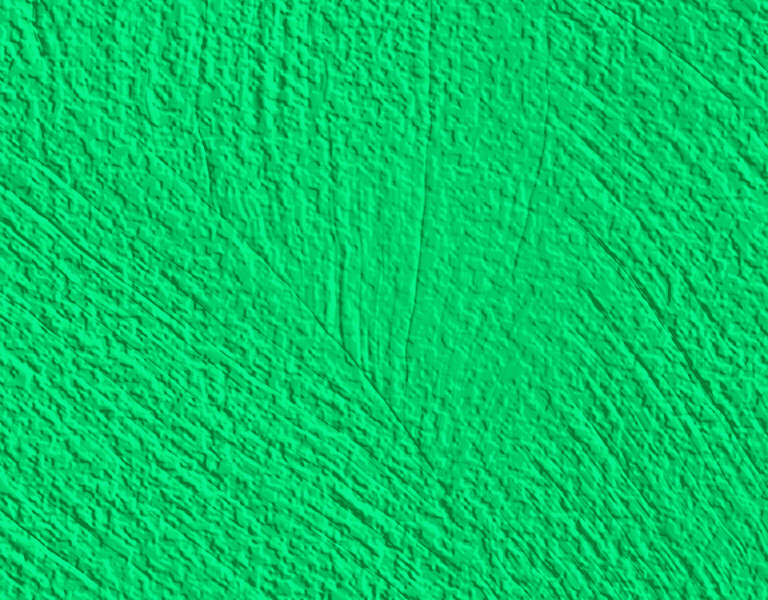
Write a Shadertoy shader that draws this texture.

```glsl
const vec3 PALETTE[6] = vec3[6](
    vec3(0.01, 0.50, 0.20), vec3(0.01, 0.64, 0.30), vec3(0.01, 0.75, 0.38),
    vec3(0.01, 0.82, 0.43), vec3(0.02, 0.93, 0.48), vec3(0.03, 0.94, 0.56));
const vec2 LIGHT_DIR = vec2(0.88, 0.47);
const float TONE_STEP = 0.74;      // slope between neighbouring palette colours
const float TONE_MIDDLE = 2.7;     // palette position of a flat surface
const float SAMPLE_STEP = 0.0018;
const float GRAIN_SCALE = 75.0;
const float GRAIN_HEIGHT = 0.016;
const float STREAK_SCALE = 55.0;
const float STREAK_HEIGHT = 0.016;
const float RIDGE_HEIGHT = 0.009;
const float RIDGE_LIT_WIDTH = 0.010;
const float RIDGE_DARK_WIDTH = 0.003;
const float FAN_CENTER = 0.64;

float hash(vec2 p) {
    return fract(sin(dot(p, vec2(127.1, 311.7))) * 43758.5453);
}

float noise(vec2 p) {
    vec2 i = floor(p), f = fract(p);
    f = f * f * (3.0 - 2.0 * f);
    return mix(mix(hash(i), hash(i + vec2(1, 0)), f.x),
               mix(hash(i + vec2(0, 1)), hash(i + vec2(1, 1)), f.x), f.y);
}

// Gentle slope towards the light, steep slope away from it
float ridge(float d) {
    return RIDGE_HEIGHT * exp(d < 0.0 ? d / RIDGE_LIT_WIDTH : -d / RIDGE_DARK_WIDTH);
}

// Broken trowel lines, one per cell across the stroke
float trowelLines(vec2 st, float count, float seed) {
    float x = st.x * count, cell = floor(x), f = x - cell;
    float center = 0.4 + 0.35 * hash(vec2(cell, seed));
    float window = smoothstep(0.0, 0.25, f) * smoothstep(1.0, 0.85, f);
    float present = smoothstep(0.45, 0.65, noise(vec2(cell * 7.0 + seed, st.y * 4.0)));
    return ridge((f - center) / count) * window * present;
}

// st.x runs across the stroke, st.y along it
float strokes(vec2 st, float seed) {
    float streak = noise(vec2(st.x * STREAK_SCALE, st.y * 6.0) + seed)
                 + 0.5 * noise(vec2(st.x * STREAK_SCALE * 2.4, st.y * 14.0) + seed);
    return STREAK_HEIGHT * streak
         + trowelLines(st, 11.0, seed) + 0.7 * trowelLines(st, 25.0, seed + 3.0);
}

float grain(vec2 p) {
    float n = (noise(p * GRAIN_SCALE) + 0.6 * noise(p * GRAIN_SCALE * 2.0 + 17.0)) / 1.6;
    return GRAIN_HEIGHT * smoothstep(0.3, 0.75, n);
}

float plaster(vec2 p) {
    vec2 q = p;
    q.x += 0.03 * (noise(p * 5.0) - 0.5) + 0.008 * (noise(p * 24.0) - 0.5);

    // Three sweeps: a fan from the top and a diagonal one on each side
    float depth = 1.0 - q.y;
    float narrowing = max(1.0 - depth * depth, 0.25);
    vec2 fan = vec2((q.x - FAN_CENTER) / narrowing, q.y);
    vec2 left = vec2(q.y + 0.75 * q.x, q.x - 0.6 * q.y);
    vec2 right = vec2(q.y + 0.9 * (q.x - 0.9) * (1.6 - 0.9 * q.y), q.x - q.y);

    // Borders between the sweeps
    float leftEdge = (q.y - 0.93 + 0.55 * q.x + 0.6 * q.x * q.x) / 1.4;
    float rightEdge = q.x - 0.94 + 0.4 * (q.y - 0.65) * (q.y - 0.65);
    float inFan = smoothstep(-0.02, 0.02, leftEdge);
    float inRight = smoothstep(-0.05, 0.06, rightEdge);

    // Long ridges that stand out
    float fanHeight = strokes(fan, 1.0) * mix(1.0, 0.3, smoothstep(-0.12, 0.1, fan.x))
                    + ridge(fan.x - 0.068) * smoothstep(0.3, 0.42, q.y)
                    + ridge(fan.x - 0.27) * smoothstep(0.48, 0.6, q.y);
    float calm = smoothstep(0.68, 0.92, left.x);
    float leftHeight = strokes(left, 21.0) * mix(1.1, 0.2, calm)
                     + ridge(left.x - 0.685) * smoothstep(0.36, 0.22, q.x);
    float rightHeight = 0.8 * strokes(right, 41.0) + ridge(right.x - 0.68);

    float height = mix(mix(leftHeight, fanHeight, inFan), rightHeight, inRight);
    height += ridge(leftEdge) * smoothstep(0.1, 0.25, q.x) * smoothstep(0.8, 0.68, q.x);

    // Grain is finest and flattest right of the middle
    float smoothArea = exp(-8.0 * dot(p - vec2(0.82, 0.5), p - vec2(0.82, 0.5)));
    float roughness = (0.7 + 0.6 * noise(p * 6.0 + 5.0)) * (1.0 - 0.5 * smoothArea);
    return height + roughness * grain(p);
}

void mainImage(out vec4 fragColor, in vec2 fragCoord) {
    vec2 p = fragCoord / iResolution.y;
    vec2 e = vec2(SAMPLE_STEP, 0.0);
    vec2 slope = vec2(plaster(p + e.xy) - plaster(p - e.xy),
                      plaster(p + e.yx) - plaster(p - e.yx)) / (2.0 * SAMPLE_STEP);

    // Relief lighting with a slow drift, brighter to the left
    float tone = dot(slope, LIGHT_DIR);
    tone += 0.3 * (FAN_CENTER - p.x) + 0.4 * (noise(p * 3.0) - 0.5);

    float k = clamp(TONE_MIDDLE + tone / TONE_STEP, 0.0, 4.999);
    int i = int(k);
    fragColor = vec4(mix(PALETTE[i], PALETTE[i + 1], fract(k)), 1.0);
}
```
